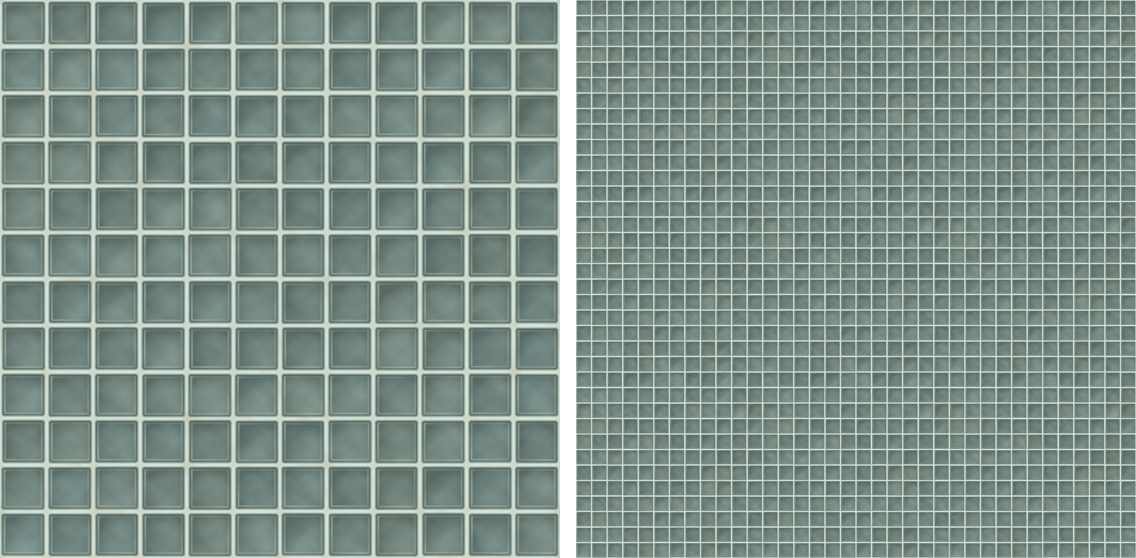
Left, the tile; right, the same tile 3 across and 3 down.
A Shadertoy shader for this pattern:

```glsl
// Square grid of glazed grey-green mosaic tiles with raised rims and pale grout.
#define TILES 12.0
#define HALF_SIZE 0.455
#define CORNER 0.06
#define SOFTNESS 0.036
#define RIM_DEPTH 0.064
#define RIM_WIDTH 0.026
#define GROUT_COLOR vec3(0.840, 0.895, 0.850)
#define STAIN_COLOR vec3(0.760, 0.775, 0.700)
#define RIM_COLOR vec3(0.650, 0.715, 0.675)
#define GLAZE_LIGHT vec3(0.520, 0.600, 0.572)
#define GLAZE_DEEP vec3(0.345, 0.415, 0.393)
#define EDGE_COLOR vec3(0.310, 0.375, 0.345)

const float TAU = 6.2831853;

vec4 hash4(vec2 cell) {
    vec4 seeds = vec4(0.0, 1.7, 3.1, 5.3);
    return fract(sin(dot(cell, vec2(12.99, 78.23)) + seeds) * 4375.85);
}

float roundedBox(vec2 p, vec2 halfSize, float radius) {
    vec2 d = abs(p) - halfSize + radius;
    return length(max(d, 0.0)) + min(max(d.x, d.y), 0.0) - radius;
}

// Layered sines; whole-number frequencies make it wrap over a unit square.
float wrappedWaves(vec2 uv) {
    float sum = 0.0;
    vec2 freq = vec2(2.0, 3.0);
    for (int i = 0; i < 3; i++) {
        vec2 bend = 0.8 * sin(TAU * uv.yx * freq);
        sum += sin(TAU * dot(uv, freq) + bend.x + float(i)) * cos(TAU * uv.x * freq.y + bend.y);
        freq = freq.yx * 2.0 + vec2(1.0, -1.0);
    }
    return sum / 3.0;
}

// Broad clouds and faint horizontal strokes, phased differently on every tile.
float glazeClouds(vec2 p, vec4 rnd) {
    float sum = 0.0;
    float freq = 5.0;
    float gain = 0.6;
    for (int i = 0; i < 3; i++) {
        float phase = TAU * fract(rnd.x * 3.0 + rnd.y * float(i + 1));
        float warp = sin(p.x * freq * 0.7 + phase);
        sum += gain * sin(p.y * freq + warp + phase) * cos(p.x * freq * 0.6 + phase * 2.0);
        freq *= 2.1;
        gain *= 0.5;
    }
    return sum;
}

vec3 groutColor(vec2 q, float waves) {
    vec2 toLine = 0.5 - abs(q);
    float crossing = 1.0 - smoothstep(0.02, 0.14, max(toLine.x, toLine.y));
    float stain = 0.40 * crossing + 0.35 * smoothstep(0.15, 0.7, waves);
    return mix(GROUT_COLOR, STAIN_COLOR, stain);
}

vec3 tileColor(vec2 p, float depth, float aa, float waves, vec4 rnd) {
    // Recessed glaze: shaded under the left and top rims, lighter to lower right.
    vec4 inset = max(HALF_SIZE + vec4(p.x, -p.y, -p.x, p.y) - RIM_DEPTH, 0.0);
    vec4 shade = exp(-inset / vec4(0.17, 0.15, 0.09, 0.07));
    float light = 0.70 + 0.30 * (p.x - p.y);
    light -= dot(shade, vec4(0.40, 0.46, 0.42, 0.15));
    light += 0.24 * glazeClouds(p, rnd) + 0.28 * (rnd.z - 0.5) + 0.12 * waves;
    vec3 color = mix(GLAZE_DEEP, GLAZE_LIGHT, clamp(light, 0.0, 1.15));
    color *= 1.0 + 0.04 * (rnd.w - 0.5) * vec3(1.0, 0.2, -0.6);

    // Side weights: left, top, right, bottom.
    vec4 facing = smoothstep(0.30, 0.43, vec4(-p.x, p.y, p.x, -p.y));

    // Dark outer edge, heaviest at the top and right.
    float edge = 1.0 - smoothstep(0.015, 0.055 + aa, depth);
    vec4 edges = facing * vec4(0.30, 0.80, 0.65, 0.55);
    float edgeAmount = max(max(edges.x, edges.y), max(edges.z, edges.w));
    color = mix(color, EDGE_COLOR, edge * edgeAmount);

    // Soft highlight along the rim, faint at the top and uneven along its length.
    float rim = 1.0 - smoothstep(0.0, RIM_WIDTH + aa, abs(depth - RIM_DEPTH));
    vec4 rims = facing * vec4(0.90, 0.35, 0.65, 0.80);
    float rimAmount = max(max(rims.x, rims.y), max(rims.z, rims.w));
    float wear = 0.80 + 0.20 * sin(TAU * (rnd.y + 0.8 * (p.x + p.y)));
    return mix(color, RIM_COLOR, rim * rimAmount * wear);
}

void mainImage(out vec4 fragColor, in vec2 fragCoord) {
    vec2 uv = fragCoord / iResolution.xy;
    vec2 grid = uv * TILES;
    vec2 cell = mod(floor(grid), TILES);
    vec2 q = fract(grid) - 0.5;
    vec4 rnd = hash4(cell);
    float waves = wrappedWaves(uv);
    float aa = 0.5 * TILES / min(iResolution.x, iResolution.y);

    // Slightly uneven placement and size of each tile.
    vec2 p = q - 0.014 * (rnd.xy - 0.5);
    vec2 halfSize = vec2(HALF_SIZE) + 0.010 * (rnd.zw - 0.5);
    float dist = roundedBox(p, halfSize, CORNER);

    float blur = max(SOFTNESS, aa);
    float cover = 1.0 - smoothstep(-blur, blur, dist);
    vec3 color = mix(groutColor(q, waves), tileColor(p, -dist, aa, waves, rnd), cover);
    fragColor = vec4(color, 1.0);
}
```
